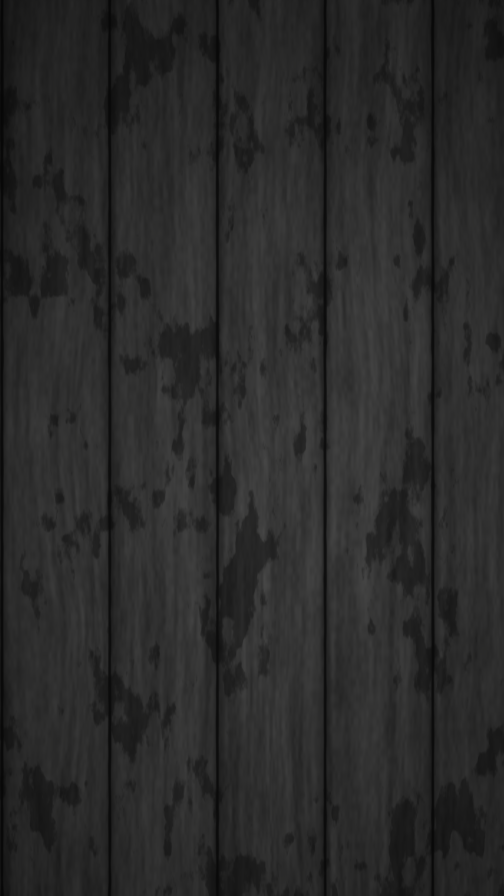
This texture is drawn by a WebGL 2 fragment shader. Its source:

```glsl
#version 300 es
precision highp float;
// Dark charcoal wooden planks, upright, with worn grain and shaded corners.

uniform vec2 u_resolution;
out vec4 outColor;

// Lengths are in canvas widths.
const float PLANK_WIDTH = 0.2137;
const float FIRST_SEAM = 0.004;
const float SEAM_CORE = 0.0045;
const float SEAM_SHADOW = 0.011;
const float SHADOW_DEPTH = 0.42;
const float BEVEL_LIGHT = 0.07;
const vec3 WOOD_COLOR = vec3(0.222, 0.222, 0.221);
const vec3 SEAM_COLOR = vec3(0.045);
const float STREAK_CONTRAST = 0.46;
const float FIBER_CONTRAST = 0.36;
const float RING_CONTRAST = 0.045;
const float PLANK_VARIATION = 0.06;
const float WEAR_DEPTH = 0.36;
const vec2 WEAR_COLUMNS = vec2(0.45, 0.81);
const float WEAR_SPREAD = 0.045;
const vec2 LIGHT_CENTER = vec2(0.52, 0.45);
const vec2 LIGHT_FALLOFF = vec2(1.15, 1.5);

float hash(vec2 p) {
    vec3 q = fract(vec3(p.xyx) * 0.1031);
    q += dot(q, q.yzx + 33.33);
    return fract((q.x + q.y) * q.z);
}

float noise(vec2 p) {
    vec2 cell = floor(p);
    vec2 f = fract(p);
    f = f * f * (3.0 - 2.0 * f);
    float low = mix(hash(cell), hash(cell + vec2(1.0, 0.0)), f.x);
    float high = mix(hash(cell + vec2(0.0, 1.0)), hash(cell + 1.0), f.x);
    return mix(low, high, f.y);
}

float fbm(vec2 p) {
    float sum = 0.0;
    float weight = 0.5;
    for (int i = 0; i < 4; i++) {
        sum += weight * noise(p);
        p = p * 2.03 + 17.3;
        weight *= 0.5;
    }
    return sum / 0.9375;
}

// Relative brightness of the wood: long streaks, short fibers, faint rings.
float woodGrain(vec2 p, float plank) {
    vec2 q = p + vec2(plank * 3.7, plank * 5.3);
    q.x += 0.028 * (noise(q * vec2(7.0, 2.2)) - 0.5);
    q.x += 0.006 * (noise(q * vec2(24.0, 9.0)) - 0.5);
    float streaks = fbm(q * vec2(38.0, 2.4)) - 0.5;
    float fibers = 0.6 * noise(q * vec2(135.0, 13.0))
                 + 0.4 * noise(q * vec2(210.0, 65.0)) - 0.5;
    float rings = sin(q.x * 230.0 + 9.0 * noise(q * vec2(9.0, 2.0)));
    rings *= noise(q * vec2(11.0, 3.0));
    return 1.0 + STREAK_CONTRAST * streaks + FIBER_CONTRAST * fibers
         + RING_CONTRAST * rings;
}

// Ragged dark patches, gathered along two worn columns.
float wearMask(vec2 p) {
    vec2 offset = (p.x - WEAR_COLUMNS) / WEAR_SPREAD;
    vec2 near = exp(-offset * offset);
    float cluster = noise(p * vec2(8.0, 6.5) + 41.0);
    float ragged = fbm(p * vec2(42.0, 19.0) + 8.0);
    float amount = 0.60 * ragged + 0.40 * cluster + 0.10 * max(near.x, near.y);
    return smoothstep(0.60, 0.71, amount);
}

void main() {
    vec2 uv = gl_FragCoord.xy / u_resolution;
    vec2 p = gl_FragCoord.xy / u_resolution.x;

    // Plank index and distance to the closest seam.
    float across = (p.x - FIRST_SEAM) / PLANK_WIDTH;
    float plank = floor(across);
    float inPlank = fract(across);
    float seamDistance = min(inPlank, 1.0 - inPlank) * PLANK_WIDTH;
    seamDistance += 0.0012 * (noise(vec2(plank, p.y * 32.0)) - 0.5);

    // Wood surface.
    float shade = woodGrain(p, plank);
    shade *= 1.0 + PLANK_VARIATION * (hash(vec2(plank, 9.0)) - 0.5);
    shade *= 1.0 - WEAR_DEPTH * wearMask(p);

    // Rounded edges and the dark gap.
    shade *= 1.0 - SHADOW_DEPTH * exp(-max(seamDistance, 0.0) / SEAM_SHADOW);
    float bevel = (inPlank * PLANK_WIDTH - 0.016) / 0.006;
    shade *= 1.0 + BEVEL_LIGHT * exp(-bevel * bevel);
    float gap = 1.0 - smoothstep(0.0008, SEAM_CORE, seamDistance);

    // Soft light in the middle.
    vec2 away = uv - LIGHT_CENTER;
    float light = exp(-dot(LIGHT_FALLOFF, away * away));

    vec3 color = mix(WOOD_COLOR * shade, SEAM_COLOR, 0.85 * gap) * light;
    outColor = vec4(color, 1.0);
}
```
